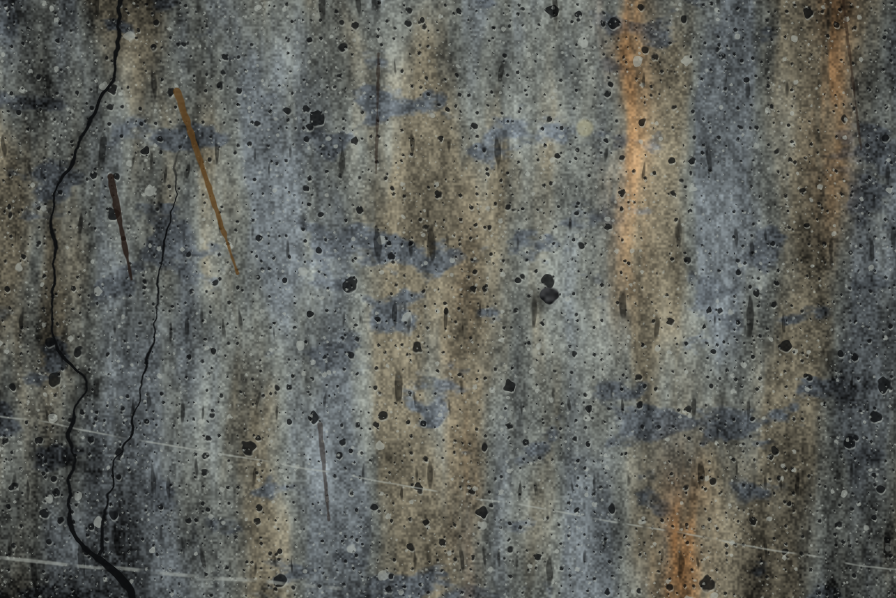
This texture is drawn by a Shadertoy shader. Its source:

```glsl
// Weathered concrete wall with vertical streaks, rust stains, pits and two long cracks.
#define BRIGHTNESS 0.485
#define GRAIN 0.30
#define STREAKS 0.20
#define MOTTLE 0.34
#define EDGE_SHADE 0.17
#define RUST_AMOUNT 0.62
#define NEUTRAL vec3(0.97, 1.01, 0.965)
#define COOL vec3(0.93, 1.0, 1.05)
#define WARM vec3(1.05, 1.0, 0.85)
#define RUST vec3(1.32, 0.92, 0.55)
#define CRACK_COLOR vec3(0.045, 0.05, 0.055)
#define PALE vec3(0.66, 0.68, 0.65)

float hash(vec2 p) {
    return fract(sin(dot(p, vec2(12.9898, 78.233))) * 43758.5453);
}

float noise(vec2 p) {
    vec2 i = floor(p), f = fract(p);
    f = f * f * (3.0 - 2.0 * f);
    return mix(mix(hash(i), hash(i + vec2(1, 0)), f.x),
               mix(hash(i + vec2(0, 1)), hash(i + vec2(1, 1)), f.x), f.y);
}

float fbm(vec2 p) {
    float sum = 0.0, amp = 0.5;
    for (int i = 0; i < 5; i++) {
        sum += amp * noise(p);
        p = mat2(1.6, 1.2, -1.2, 1.6) * p + 7.3;
        amp *= 0.5;
    }
    return sum / 0.97;
}

float below(float edge, float soft, float x) {
    return 1.0 - smoothstep(edge - soft, edge + soft, x);
}

float bump(float x, float center, float width) {
    float t = (x - center) / width;
    return exp(-t * t);
}

// One irregular dot of random size in a share of the grid cells
float scatter(vec2 p, float cells, float share, float seed) {
    vec2 q = p * cells, id = floor(q), key = id + seed;
    vec2 center = 0.3 + 0.4 * vec2(hash(key), hash(key + 17.3));
    float size = mix(0.06, 0.22, pow(hash(key + 41.0), 3.0));
    float d = length(q - id - center) + 0.12 * (noise(q * 7.0) - 0.5);
    return below(size, cells / iResolution.y, d) * step(hash(key + 5.1), share);
}

// Tapered scrape between two points
float scrape(vec2 p, vec2 a, vec2 b, float width) {
    vec2 ab = b - a;
    float t = clamp(dot(p - a, ab) / dot(ab, ab), 0.0, 1.0);
    float d = length(p - a - ab * t) + 0.003 * (noise(p * 90.0) - 0.5);
    return below(width * (1.0 - 0.6 * t), 0.0015, d);
}

float mainCrackX(float y) {
    return 0.088 + 0.11 * smoothstep(0.62, 0.93, y) + 0.045 * bump(y, 0.36, 0.045)
         + 0.03 * below(0.33, 0.06, y) + 0.12 * below(0.05, 0.08, y);
}

float sideCrackX(float y) {
    return 0.17 + 0.08 * smoothstep(0.1, 0.42, y) + 0.14 * max(y - 0.4, 0.0);
}

void mainImage(out vec4 fragColor, in vec2 fragCoord) {
    vec2 p = fragCoord / iResolution.y;
    float px = 1.0 / iResolution.y;
    vec2 warped = p + 0.03 * vec2(fbm(p * 5.0) - 0.5, 0.0);

    // Broad light and dark areas
    float cloud = fbm(p * vec2(5.0, 3.0) + 3.0);
    float tone = BRIGHTNESS - EDGE_SHADE * smoothstep(0.25, 1.0, length((p - vec2(0.76, 0.54)) * vec2(1.1, 1.0)));
    tone -= 0.09 * bump(p.x, 0.2, 0.12) * smoothstep(0.3, 0.6, cloud);
    tone -= 0.07 * bump(p.x, 1.32, 0.14) * smoothstep(0.35, 0.6, fbm(p * vec2(12.0, 4.0) + 9.0));

    // Streaks, mottling and grain
    float streak = 0.6 * noise(warped * vec2(38.0, 2.5)) + 0.4 * noise(warped * vec2(110.0, 9.0));
    float grain = 0.6 * noise(p * 260.0) + 0.4 * noise(p * vec2(130.0, 85.0) + 31.0);
    tone += STREAKS * (streak - 0.5) + MOTTLE * (fbm(p * vec2(15.0, 9.0)) - 0.5);
    tone += GRAIN * (grain - 0.5) + 0.12 * (cloud - 0.5);

    // Tints: warm columns, cool smudges, rust runs
    float column = fbm(warped * vec2(9.0, 1.6) + 20.0);
    vec3 tint = mix(NEUTRAL, WARM, smoothstep(0.48, 0.68, column));
    tint = mix(tint, COOL, smoothstep(0.5, 0.3, column) * 0.0 + 0.8 * below(0.42, 0.08, column));
    float smudge = smoothstep(0.59, 0.7, fbm(p * vec2(11.0, 17.0) + 50.0));
    tint = mix(tint, COOL, smudge);
    tone -= 0.09 * smudge;
    float run = bump(warped.x, 1.05, 0.035) * smoothstep(0.35, 0.8, p.y)
              + bump(warped.x, 1.39, 0.035) * smoothstep(0.5, 0.8, p.y)
              + 1.4 * bump(warped.x, 1.135, 0.035) * below(0.2, 0.14, p.y)
              + 0.45 * bump(warped.x, 0.78, 0.025) * below(0.55, 0.2, p.y);
    run *= smoothstep(0.2, 0.65, 0.5 * streak + 0.5 * fbm(p * vec2(28.0, 10.0)));
    tint = mix(tint, RUST, clamp(run * RUST_AMOUNT, 0.0, 0.9));
    vec3 color = max(tone, 0.06) * tint;

    // Pits with lit rims, upright nicks and pale grit
    for (int i = 0; i < 3; i++) {
        float cells = 18.0 * exp2(float(i)), seed = 13.0 * float(i);
        float pit = scatter(p, cells, 0.28, seed);
        float rim = scatter(p + vec2(-0.001, 0.003), cells, 0.28, seed);
        color = mix(color, PALE, 0.45 * rim * (1.0 - pit));
        color = mix(color, CRACK_COLOR, 0.75 * pit);
        color = mix(color, PALE, 0.6 * scatter(p + 3.7, cells * 1.3, 0.22, seed + 70.0));
    }
    color *= 1.0 - 0.45 * scatter(warped * vec2(1.0, 0.22), 34.0, 0.4, 90.0);

    // Rusty scrapes and thin pale lines
    float rusty = scrape(p, vec2(0.296, 0.848), vec2(0.397, 0.543), 0.006);
    float dark = scrape(p, vec2(0.185, 0.704), vec2(0.22, 0.533), 0.006)
               + 0.6 * scrape(p, vec2(0.633, 0.91), vec2(0.629, 0.71), 0.003)
               + 0.6 * scrape(p, vec2(0.535, 0.29), vec2(0.55, 0.13), 0.004)
               + 0.6 * scrape(p, vec2(1.41, 1.0), vec2(1.44, 0.75), 0.003);
    color = mix(color, vec3(0.36, 0.25, 0.12), 0.8 * rusty);
    color = mix(color, vec3(0.13, 0.09, 0.07), 0.8 * min(dark, 1.0));
    float wobble = 0.006 * (noise(p * 14.0) - 0.5);
    float line = below(0.0015, px, abs(p.y - 0.305 + 0.173 * p.x + wobble))
               + below(0.003, 0.002, abs(p.y - 0.066 + 0.09 * p.x + wobble)) * below(0.6, 0.1, p.x);
    color = mix(color, PALE, 0.55 * min(line, 1.0) * smoothstep(0.2, 0.6, noise(p * 50.0)));

    // Cracks with jagged course and changing width
    float jag = 0.022 * (fbm(vec2(p.y * 22.0, 4.0)) - 0.5) + 0.006 * (noise(p * 70.0) - 0.5);
    float width = 0.0015 + 0.003 * noise(vec2(p.y * 25.0, 8.0)) + 0.008 * bump(p.y, 0.04, 0.03);
    float dMain = abs(p.x - mainCrackX(p.y) + jag);
    float dSide = abs(p.x - sideCrackX(p.y) - jag);
    float crack = below(width, px, dMain);
    float sideSpan = smoothstep(0.05, 0.08, p.y) * below(0.72, 0.08, p.y);
    crack = max(crack, below(width * 0.65, px, dSide) * sideSpan);
    color *= 1.0 - 0.3 * bump(dMain, 0.0, 0.012);
    color = mix(color, CRACK_COLOR, 0.93 * crack);

    // Protruding stone with shadow, and a pale round patch
    float stone = length((p - vec2(0.918, 0.504)) * vec2(1.0, 0.85)) + 0.012 * (noise(p * 75.0) - 0.5);
    color *= 1.0 - 0.4 * below(0.018, 0.014, length(p - vec2(0.902, 0.498)));
    color = mix(color, CRACK_COLOR + 0.22 * noise(p * 130.0), below(0.013, 0.002, stone));
    color = mix(color, PALE * WARM, 0.6 * below(0.014, 0.004, length(p - vec2(0.978, 0.786))));

    fragColor = vec4(clamp(color, 0.0, 1.0), 1.0);
}
```
